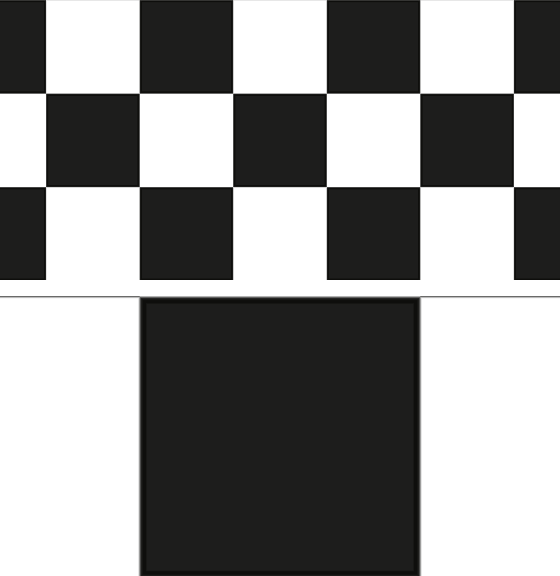
Top: the whole. Bottom: its middle third, enlarged.
A Shadertoy shader for this pattern:

```glsl
// Black and white checkerboard, three rows high, centred on a dark square.
// A signed distance to the nearest cell edge, positive inside dark cells,
// drives both the soft boundary and a thin deeper rim on the dark side.

const float CELL_SIZE = 0.3341;       // in canvas heights
const float CENTRE_HEIGHT = 0.4985;
const float EDGE_SOFTNESS = 0.0024;
const float RIM_INSET = 0.0056;
const float RIM_HALF_WIDTH = 0.0036;

const vec3 WHITE = vec3(1.0);
const vec3 CHARCOAL = vec3(0.115, 0.115, 0.108);
const vec3 RIM_BLACK = vec3(0.055, 0.055, 0.047);

// Distance to the nearest checker edge: positive in dark cells, negative in light.
float checkerDistance(vec2 point, float cellSize) {
    vec2 grid = point / cellSize + 0.5;
    vec2 cell = floor(grid);
    vec2 offset = abs(fract(grid) - 0.5);
    float inset = (0.5 - max(offset.x, offset.y)) * cellSize;
    float parity = mod(cell.x + cell.y, 2.0);
    return inset * (1.0 - 2.0 * parity);
}

// Soft band that peaks at the given centre.
float softBand(float value, float centre, float halfWidth) {
    return 1.0 - smoothstep(0.3 * halfWidth, halfWidth, abs(value - centre));
}

void mainImage(out vec4 fragColor, in vec2 fragCoord) {
    float pixel = 1.0 / iResolution.y;
    vec2 centre = vec2(0.5 * iResolution.x / iResolution.y, CENTRE_HEIGHT);
    float edge = checkerDistance(fragCoord * pixel - centre, CELL_SIZE);

    // Dark fill with its deeper rim
    float rim = softBand(edge, RIM_INSET, max(RIM_HALF_WIDTH, pixel));
    vec3 dark = mix(CHARCOAL, RIM_BLACK, rim);

    // Smooth boundary between the two tones
    float softness = max(EDGE_SOFTNESS, 0.6 * pixel);
    float coverage = smoothstep(-softness, softness, edge);
    fragColor = vec4(mix(WHITE, dark, coverage), 1.0);
}
```
